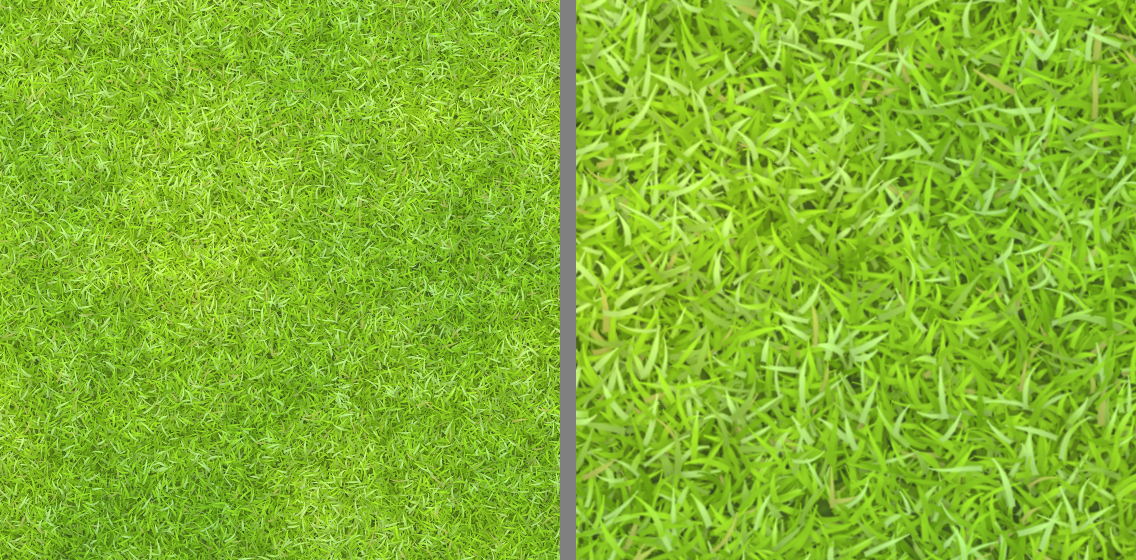
Left, the full canvas; right, a detail of the centre.
A three.js fragment shader for this texture:

```glsl
varying vec2 vUv;

const int LAYERS = 15;
const float CELLS = 54.0;     // blades across the canvas, per layer
const float EDGE = 0.0021;    // edge softness in canvas units

const vec3 SOIL   = vec3(0.26, 0.37, 0.13);
const vec3 SHADOW = vec3(0.36, 0.51, 0.10);
const vec3 DARK   = vec3(0.42, 0.64, 0.07);
const vec3 MID    = vec3(0.52, 0.75, 0.12);
const vec3 BRIGHT = vec3(0.61, 0.86, 0.15);
const vec3 PALE   = vec3(0.70, 0.89, 0.46);
const vec3 DULL   = vec3(0.56, 0.73, 0.29);
const vec3 STRAW  = vec3(0.74, 0.75, 0.36);

vec3 hash3(vec2 cell, float seed) {
  vec3 p = fract(vec3(cell.xyx + seed * 7.31) * vec3(0.1031, 0.1030, 0.0973));
  p += dot(p, p.yxz + 33.33);
  return fract((p.xxy + p.yzz) * p.zyx);
}

vec2 rotate(vec2 p, float angle) {
  float c = cos(angle), s = sin(angle);
  return vec2(c * p.x + s * p.y, c * p.y - s * p.x);
}

// Slow irregular variation from layered sines, about -1 to 1
float patches(vec2 p, float frequency) {
  float sum = 0.0, weight = 0.5;
  for (int i = 0; i < 4; i++) {
    p = rotate(p, 1.1) + 0.37;
    vec2 warp = 0.8 * sin(p.yx * frequency * 0.6);
    sum += weight * sin(p.x * frequency + warp.x) * sin(p.y * frequency + warp.y);
    frequency *= 1.9;
    weight *= 0.65;
  }
  return sum;
}

// Distance to a curved blade tapering towards +x
float bladeDistance(vec2 p, float halfLength, float halfWidth, float bend) {
  float u = p.x / halfLength;
  float taper = 1.0 - 0.7 * smoothstep(-0.2, 1.0, u);
  float across = abs(p.y - bend * (u * u - 0.3)) - halfWidth * taper;
  return max(across, abs(p.x) - halfLength);
}

// Green from deep shade to pale tip, with some dull and dry blades
vec3 bladeColor(float tone, float kind) {
  vec3 c = mix(SHADOW, DARK, smoothstep(0.00, 0.12, tone));
  c = mix(c, MID, smoothstep(0.18, 0.32, tone));
  c = mix(c, BRIGHT, smoothstep(0.54, 0.70, tone));
  c = mix(c, PALE, smoothstep(0.85, 0.96, tone));
  c = mix(c, DULL, step(0.87, kind) * 0.85);
  return mix(c, STRAW, step(0.97, kind) * 0.7);
}

// Paint one scattered layer of blades over the colour below
vec3 grassLayer(vec3 below, vec2 uv, float seed, float depth, float lean, float light) {
  vec2 p = uv * CELLS + hash3(vec2(seed, 3.0), 5.0).xy * 40.0 + 20.0;
  vec2 home = floor(p);
  vec3 color = below;
  for (int j = -1; j <= 1; j++) {
    for (int i = -1; i <= 1; i++) {
      vec2 cell = home + vec2(float(i), float(j));
      vec3 place = hash3(cell, seed);
      vec3 form = hash3(cell, seed + 41.7);
      vec3 look = hash3(cell, seed + 83.9);
      float angle = 1.57 + lean + (place.z - 0.5) * 3.0;
      float halfLength = mix(0.38, 0.88, form.x);
      float halfWidth = mix(0.055, 0.115, form.y);
      vec2 q = rotate(p - cell - place.xy, angle);
      float d = bladeDistance(q, halfLength, halfWidth, (form.z - 0.5) * 0.3);
      float soft = EDGE * CELLS;
      float cover = 1.0 - smoothstep(-0.5 * soft, 0.5 * soft, d);
      float tone = look.x + (depth - 0.65) * 0.5 + light;
      vec3 blade = bladeColor(tone, look.y);
      blade *= mix(0.94, 1.06, smoothstep(-1.0, 0.5, q.x / halfLength));
      color *= 1.0 - 0.045 * smoothstep(0.24, 0.0, d);
      color = mix(color, blade, cover);
    }
  }
  return color;
}

void main() {
  vec2 uv = vUv;
  float broad = patches(uv, 7.0);
  float clumps = patches(uv + 3.0, 38.0);
  float lean = 0.7 * patches(uv + 8.0, 10.0);

  // Sunnier towards the top, with a pale tuft near the lower edge
  vec2 tuft = (uv - vec2(0.62, 0.05)) / vec2(0.10, 0.09);
  float glow = exp(-dot(tuft, tuft));
  float light = 0.14 * (uv.y - 0.5) + 0.10 * broad + 0.15 * clumps + 0.16 * glow;

  // Dim ground, then blades from the deepest to the topmost
  vec3 color = mix(SOIL, SHADOW, smoothstep(-0.5, 0.4, patches(uv, 90.0)));
  for (int k = 0; k < LAYERS; k++) {
    float depth = float(k) / float(LAYERS - 1);
    color = grassLayer(color, uv, float(k) * 1.93 + 1.0, depth, lean, light);
  }

  // Uneven light, and a warm and cool drift of the lawn
  color *= 1.04 + 0.05 * broad + 0.06 * clumps + 0.06 * (uv.y - 0.5);
  color *= 1.0 + vec3(0.06, 0.0, -0.10) * (broad + 0.8 * (uv.y - 0.5));
  gl_FragColor = vec4(clamp(color, 0.0, 1.0), 1.0);
}
```
